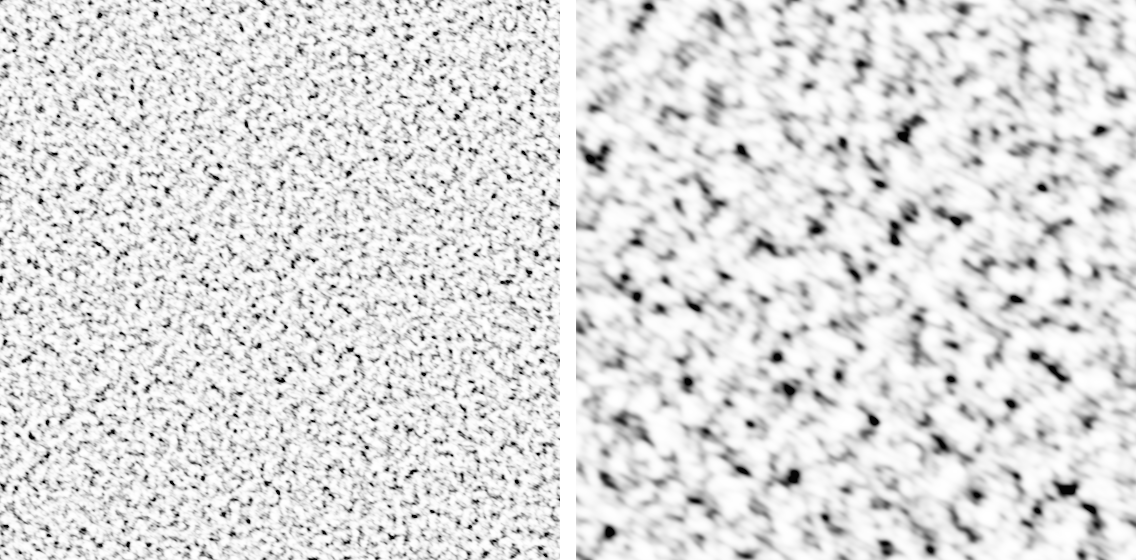
Left: the whole. Right: its middle third, enlarged.
A WebGL 1 fragment shader for this texture:

```glsl
precision highp float;

// Irregular dark specks and faint slanted fibres on near-white paper.
// Four turned layers of gradient noise add up to a roughly normal height,
// which an exponential tone curve turns into pale grey with rare black peaks.

uniform vec2 u_resolution;

const float NOISE_DEVIATION = 0.216; // spread of raw gradient noise
const float GRAIN_ANGLE = -0.6;      // fibres fall towards the right
const float TAU = 6.2831853;

float hash(vec2 cell, float seed) {
  vec3 h = fract(vec3(cell.xyx + seed) * vec3(0.1031, 0.1030, 0.0973));
  h += dot(h, h.yzx + 33.33);
  return fract((h.x + h.y) * h.z);
}

// Slope of a random unit gradient at one lattice corner
float cornerSlope(vec2 cell, vec2 offset, float seed) {
  float angle = TAU * hash(cell, seed);
  return dot(vec2(cos(angle), sin(angle)), offset);
}

// Gradient noise scaled to unit deviation
float gradientNoise(vec2 p, float seed) {
  vec2 cell = floor(p);
  vec2 f = p - cell;
  vec2 blend = f * f * f * (f * (f * 6.0 - 15.0) + 10.0);
  vec2 right = vec2(1.0, 0.0);
  vec2 up = vec2(0.0, 1.0);
  float low = mix(cornerSlope(cell, f, seed),
                  cornerSlope(cell + right, f - right, seed), blend.x);
  float high = mix(cornerSlope(cell + up, f - up, seed),
                   cornerSlope(cell + 1.0, f - 1.0, seed), blend.x);
  return mix(low, high, blend.y) / NOISE_DEVIATION;
}

// Noise turned by an angle, with separate frequencies along and across it
float grainLayer(vec2 p, float angle, vec2 frequency, float seed) {
  float c = cos(angle);
  float s = sin(angle);
  vec2 turned = vec2(c * p.x + s * p.y, c * p.y - s * p.x);
  return gradientNoise(turned * frequency + seed, seed);
}

// Squared weights sum to one, so the result keeps unit deviation
float speckleHeight(vec2 p) {
  float specks = 0.68 * grainLayer(p, GRAIN_ANGLE - 0.15, vec2(56.0, 66.0), 17.3);
  specks += 0.55 * grainLayer(p, GRAIN_ANGLE + 0.45, vec2(84.0, 94.0), 41.7);
  float fibres = 0.38 * grainLayer(p, GRAIN_ANGLE - 0.05, vec2(105.0, 150.0), 73.1);
  fibres += 0.30 * grainLayer(p, GRAIN_ANGLE + 0.08, vec2(110.0, 230.0), 97.9);
  return specks + fibres;
}

// Ink amount: almost none in hollows, full on the rarest peaks
float inkAmount(float height) {
  return clamp(exp(-2.46 + 1.15 * height - 0.08 * height * height), 0.0, 1.0);
}

void main() {
  vec2 p = gl_FragCoord.xy / min(u_resolution.x, u_resolution.y);
  vec3 paper = vec3(1.0);
  vec3 ink = vec3(0.02);
  vec3 color = mix(paper, ink, inkAmount(speckleHeight(p)));
  gl_FragColor = vec4(color, 1.0);
}
```
